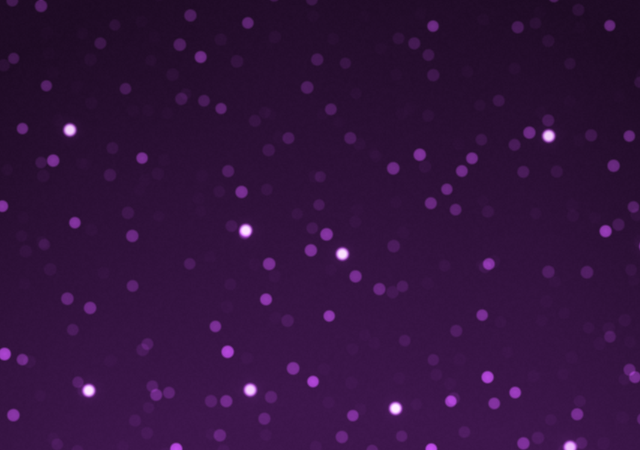
Give the GLSL for this background, as a Shadertoy shader.

```glsl
// Out-of-focus violet dust lights floating over a dark purple gradient.
// Two jittered grids hold faint discs, a coarse third grid holds the few
// glowing white ones; a vignette and fine soft grain finish the backdrop.

#define DISC_RADIUS 0.0132
#define DISC_EDGE 0.0032
#define DUST_CELL 0.09
#define DUST_SHARE 0.76
#define DUST_GAIN 0.70
#define DUST_FALLOFF 3.5
#define GLOW_CELL 0.36
#define GLOW_SHARE 0.75
#define GRAIN 0.014
#define TOP_COLOR vec3(0.120, 0.044, 0.145)
#define LOW_COLOR vec3(0.240, 0.086, 0.295)
#define LIGHT_TINT vec3(0.56, 0.23, 0.68)

vec3 hash3(vec2 p) {
    vec3 q = fract(p.xyx * vec3(0.1031, 0.1030, 0.0973));
    q += dot(q, q.yxz + 33.33);
    return fract((q.xxy + q.yzz) * q.zyx);
}

float valueNoise(vec2 p) {
    vec2 i = floor(p), f = fract(p);
    f = f * f * (3.0 - 2.0 * f);
    float low = mix(hash3(i).x, hash3(i + vec2(1, 0)).x, f.x);
    float high = mix(hash3(i + vec2(0, 1)).x, hash3(i + vec2(1, 1)).x, f.x);
    return mix(low, high, f.y);
}

float disc(float d, float radius, float edge) {
    return 1.0 - smoothstep(radius - edge, radius + edge, d);
}

// Summed brightness of the faint discs around p
float dustLayer(vec2 p, float seed) {
    vec2 home = floor(p / DUST_CELL);
    float sum = 0.0;
    for (int y = -1; y <= 1; y++)
    for (int x = -1; x <= 1; x++) {
        vec2 cell = home + vec2(x, y);
        vec3 rnd = hash3(cell + seed);
        vec3 kind = hash3(cell + seed + 71.7);
        vec2 center = (cell + rnd.xy) * DUST_CELL;
        float power = 0.025 + DUST_GAIN * pow(rnd.z, DUST_FALLOFF);
        float d = length(p - center);
        float radius = DISC_RADIUS * mix(0.93, 1.06, kind.y);
        float core = 1.0 + 0.25 * power * (1.0 - d / radius);
        sum += step(kind.x, DUST_SHARE) * power * core * disc(d, radius, DISC_EDGE);
    }
    return sum;
}

// Sparse hot lights: x is the violet halo, y the white core
vec2 glowLayer(vec2 p) {
    vec2 home = floor(p / GLOW_CELL);
    vec2 sum = vec2(0.0);
    for (int y = -1; y <= 1; y++)
    for (int x = -1; x <= 1; x++) {
        vec2 cell = home + vec2(x, y);
        vec3 rnd = hash3(cell + 19.3);
        vec3 kind = hash3(cell + 53.1);
        vec2 center = (cell + mix(vec2(0.1), vec2(0.9), rnd.xy)) * GLOW_CELL;
        float d = length(p - center);
        float lit = step(kind.x, GLOW_SHARE);
        float heat = mix(0.45, 1.0, sqrt(rnd.z));
        float halo = disc(d, DISC_RADIUS * 1.08, DISC_EDGE * 1.5);
        halo += 0.12 * exp(-d * d / (DISC_RADIUS * DISC_RADIUS * 2.5));
        float core = disc(d, DISC_RADIUS * 0.83, DISC_EDGE * 1.5);
        sum += lit * vec2(halo, core * heat);
    }
    return sum;
}

void mainImage(out vec4 fragColor, in vec2 fragCoord) {
    vec2 p = fragCoord / iResolution.y;
    vec2 uv = fragCoord / iResolution.xy;

    // Backdrop: brighter toward the lower middle
    float side = uv.x * 2.0 - 1.04;
    float rise = 1.10 - uv.y - 0.24 * side * side;
    rise += 0.06 * (valueNoise(p * 5.0) - 0.5);
    vec3 color = mix(TOP_COLOR, LOW_COLOR, clamp(rise, 0.0, 1.0));

    // Fine grain, sized relative to the canvas height
    float grain = valueNoise(p * 300.0) + 0.5 * valueNoise(p * 130.0 + 40.0) - 0.75;
    color += GRAIN * grain * vec3(0.9, 0.6, 1.0);

    // Floating lights, dimmer toward the top
    float dust = dustLayer(p, 3.0) + dustLayer(p + DUST_CELL * 0.47, 127.0);
    color += LIGHT_TINT * dust * mix(1.2, 0.6, uv.y);
    vec2 glow = glowLayer(p + vec2(0.05, 0.08));
    color += LIGHT_TINT * 0.85 * glow.x;
    color = mix(color, vec3(1.0, 0.93, 1.0), clamp(glow.y, 0.0, 1.0));

    fragColor = vec4(clamp(color, 0.0, 1.0), 1.0);
}
```
